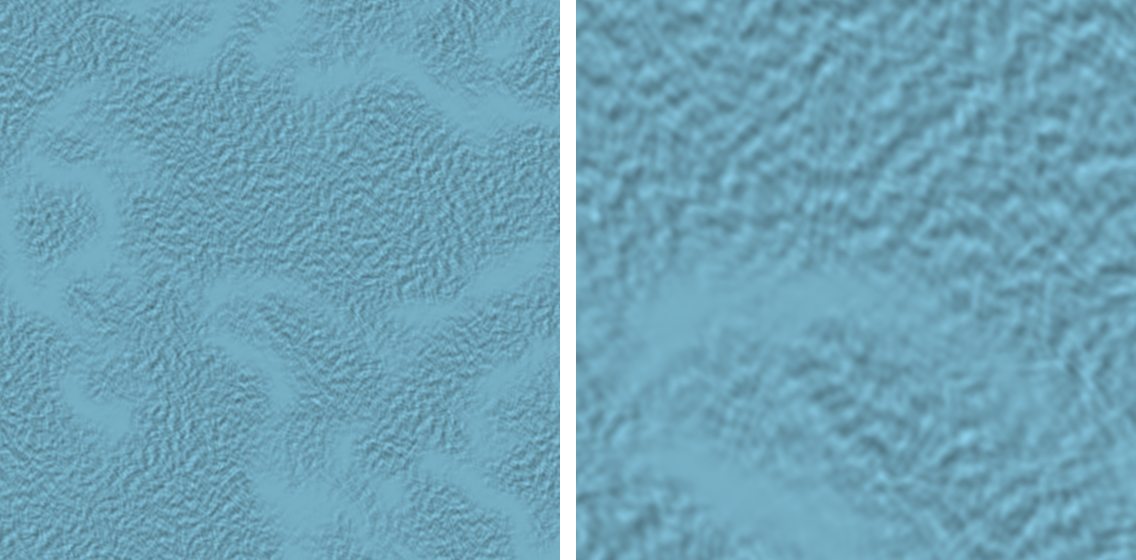
Left: the whole. Right: its middle third, enlarged.
This texture is drawn by a three.js fragment shader. Its source:

```glsl
varying vec2 vUv;

const vec3 BASE_COLOUR = vec3(0.465, 0.69, 0.775);
const float GRAIN_FREQUENCY = 76.0;  // grain cells across the canvas
const float GRAIN_STRETCH = 1.2;     // elongation along the rising diagonal
const float FINE_WEIGHT = 0.55;      // share of the finer octave
const float EMBOSS_REACH = 0.26;     // half sampling distance, in grain cells
const float RELIEF_GAIN = 0.24;
const float ROUGH_DARKENING = 0.1;
const float PATCH_FREQUENCY = 5.2;   // scale of the smooth worn patches
const float PATCH_EDGE = 0.36;
const float PATCH_COVER = 1.2;       // grain that interrupts the patches
const float LIGHT_ANGLE = 2.15;      // from the upper left
const float LIGHT_SWING = 2.0;
const float SWING_FREQUENCY = 6.0;
const float WARP_FREQUENCY = 18.0;
const float WARP_AMOUNT = 0.007;
const mat2 OCTAVE_TURN = mat2(1.6, 1.2, -1.2, 1.6);

// Random unit gradient for a lattice corner
vec2 cornerGradient(vec2 cell) {
  vec3 p = fract(cell.xyx * vec3(0.1031, 0.1030, 0.0973));
  p += dot(p, p.yzx + 33.33);
  float angle = 6.28319 * fract((p.x + p.y) * p.z);
  return vec2(cos(angle), sin(angle));
}

float gradientNoise(vec2 p) {
  vec2 cell = floor(p);
  vec2 f = p - cell;
  vec2 u = f * f * f * (f * (f * 6.0 - 15.0) + 10.0);
  vec2 e = vec2(1.0, 0.0);
  float a = dot(cornerGradient(cell), f);
  float b = dot(cornerGradient(cell + e.xy), f - e.xy);
  float c = dot(cornerGradient(cell + e.yx), f - e.yx);
  float d = dot(cornerGradient(cell + e.xx), f - e.xx);
  return mix(mix(a, b, u.x), mix(c, d, u.x), u.y);
}

// Fine surface height, stretched along the diagonal
float grainHeight(vec2 p) {
  vec2 q = vec2((p.x + p.y) / GRAIN_STRETCH, p.y - p.x) * 0.7071;
  float height = gradientNoise(q + 150.0);
  return height + FINE_WEIGHT * gradientNoise(OCTAVE_TURN * p + 271.3);
}

// 0 on worn, smooth patches, rising gradually to 1 on full grain
float roughness(vec2 uv) {
  vec2 p = uv * PATCH_FREQUENCY;
  float ridge = abs(gradientNoise(p + 17.4)) + 0.5 * abs(gradientNoise(OCTAVE_TURN * p + 41.7));
  float cover = max(gradientNoise(p * 0.7 + 73.2) + 0.05, 0.0);
  float amount = (ridge + PATCH_COVER * cover) / PATCH_EDGE;
  return 1.0 - exp(-1.8 * amount * amount);
}

void main() {
  // Wavy grain coordinates
  vec2 warp = vec2(gradientNoise(vUv * WARP_FREQUENCY + 8.3),
                   gradientNoise(vUv * WARP_FREQUENCY + 57.9));
  vec2 grain = (vUv + WARP_AMOUNT * warp) * GRAIN_FREQUENCY;

  // Emboss under a light whose direction drifts across the surface
  float angle = LIGHT_ANGLE + LIGHT_SWING * gradientNoise(vUv * SWING_FREQUENCY + 31.6);
  vec2 towardLight = EMBOSS_REACH * vec2(cos(angle), sin(angle));
  float relief = grainHeight(grain - towardLight) - grainHeight(grain + towardLight);

  float shade = 1.0 + roughness(vUv) * (RELIEF_GAIN * relief - ROUGH_DARKENING);
  gl_FragColor = vec4(BASE_COLOUR * shade, 1.0);
}
```
